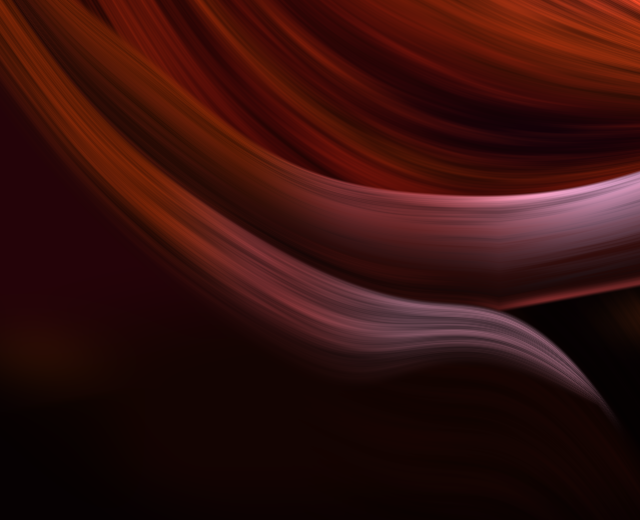
Write a WebGL 1 fragment shader that draws this texture.

```glsl
precision highp float;
// Wind-carved sandstone: two lit ledges sweep down to the right beneath a
// striped hollow. Spline contours bound each layer; stretched gradient noise,
// measured between neighbouring contours, lays the grain along the rock.

uniform vec2 u_resolution;

const vec3 RUST = vec3(0.46, 0.135, 0.02);
const vec3 EMBER = vec3(0.60, 0.19, 0.05);
const vec3 BLOOD = vec3(0.23, 0.025, 0.02);
const vec3 PLUM = vec3(0.08, 0.005, 0.03);
const vec3 ROSE = vec3(0.48, 0.19, 0.20);
const vec3 LILAC = vec3(0.70, 0.50, 0.62);
const vec3 MAUVE = vec3(0.42, 0.28, 0.33);
const vec3 UMBER = vec3(0.13, 0.03, 0.025);
const vec3 WINE = vec3(0.14, 0.012, 0.03);
const vec3 SOIL = vec3(0.075, 0.014, 0.006);
const vec3 BLACK = vec3(0.022, 0.003, 0.006);
const float EDGE = 0.005;       // softness of the rock contours
const float GRAIN = 0.75;       // contrast of the strata

float bump(float x, float center, float width) {
  float t = (x - center) / width;
  return exp(-t * t);
}

vec2 gradient(vec2 cell) {
  float a = 6.2832 * fract(sin(dot(cell, vec2(127.1, 311.7))) * 43758.5);
  return vec2(cos(a), sin(a));
}

float gradientNoise(vec2 p) {
  vec2 i = floor(p), f = fract(p);
  vec2 u = f * f * f * (f * (f * 6.0 - 15.0) + 10.0);
  vec2 e = vec2(1.0, 0.0);
  float lo = mix(dot(gradient(i), f), dot(gradient(i + e), f - e), u.x);
  float hi = mix(dot(gradient(i + e.yx), f - e.yx), dot(gradient(i + 1.0), f - 1.0), u.x);
  return mix(lo, hi, u.y);
}

// Layered grain, long in x and thin across the stratum
float strata(float x, float across, float freq) {
  vec2 p = vec2(x * 2.5, across * freq);
  float sum = 0.0, amp = 0.8;
  for (int i = 0; i < 4; i++) {
    sum += amp * gradientNoise(p);
    p = p * vec2(1.6, 2.1) + 17.3;
    amp *= 0.66;
  }
  return sum;
}

// Cubic B-spline weights and curve; knots are 1/9 apart, the second at x = 0
vec4 weights(vec4 d) {
  d = abs(d);
  vec4 o = max(2.0 - d, 0.0), n = max(1.0 - d, 0.0);
  return (o * o * o - 4.0 * n * n * n) / 6.0;
}

float contour(float x, vec4 a, vec4 b, vec4 c) {
  vec4 t = x * 9.0 + 1.0 - vec4(0.0, 1.0, 2.0, 3.0);
  return dot(a, weights(t)) + dot(b, weights(t - 4.0)) + dot(c, weights(t - 8.0));
}

// Dim floor below the ledges
vec3 groundColor(float x, float d, float ledge) {
  vec3 col = mix(WINE, SOIL, smoothstep(0.55, 0.8, d + 0.25 * x));
  col += vec3(0.075, 0.04, 0.0) * bump(x, 0.03, 0.12) * bump(d, 0.69, 0.07);
  float shelf = 0.785 - 0.23 * x;
  col *= 1.0 - 0.3 * smoothstep(0.0, 0.02, d - shelf) * (1.0 - smoothstep(0.1, 0.25, x));
  col = mix(col, BLACK, 1.0 - smoothstep(-0.12, 0.2, x - 0.9 * (d - 0.76)));
  col = mix(col, BLACK, smoothstep(0.88, 1.03, d) * 0.6);
  col = mix(col, BLACK, smoothstep(0.76, 0.85, x) * (1.0 - smoothstep(-0.03, 0.06, d - ledge)));
  col += vec3(0.13, 0.055, 0.015) * bump(x, 1.02, 0.07) * bump(d, 0.61, 0.05);
  float grain = strata(x, d - ledge, 22.0);
  return col * (1.0 + 0.5 * grain * smoothstep(0.4, 0.8, x));
}

// Striped hollow; v is 0 on the overhang line and 1 on the inner rib
vec3 hollowColor(float x, float d, float v) {
  float grain = strata(x, v, 5.0);
  vec3 col = mix(BLOOD, PLUM, bump(x, 0.85, 0.24) * bump(v, 0.5, 0.42));
  float lit = 0.8 * bump(v, 0.94, 0.12) * (1.0 - 0.55 * smoothstep(0.6, 0.85, x));
  lit += 0.35 * bump(v, 0.55, 0.12) * (1.0 - smoothstep(0.45, 0.7, x));
  lit += 0.35 * bump(x, 0.16, 0.13);
  col = mix(col, RUST, clamp(lit + 0.25 * grain, 0.0, 1.0) * 0.85);
  float roof = 1.0 - smoothstep(-0.75, 0.3, v + 0.25 * grain);
  col = mix(col, mix(RUST, EMBER, smoothstep(0.6, 1.0, x)), roof * 0.85);
  col += vec3(0.10, 0.03, 0.06) * bump(x, 1.0, 0.2) * bump(d, 0.0, 0.04);
  return col * (1.0 + GRAIN * grain);
}

// Upper ledge; s runs from its crest (0) to its foot (1)
vec3 upperLedgeColor(float x, float s) {
  float grain = strata(x, s + 0.12 * x, 7.0);
  vec3 crest = mix(RUST * 0.82, ROSE, smoothstep(0.36, 0.56, x));
  crest = mix(crest, LILAC, smoothstep(0.62, 0.98, x));
  float shade = smoothstep(0.05, 0.85, s + 0.3 * grain);
  vec3 col = mix(crest, UMBER, shade * mix(0.72, 1.0, smoothstep(0.2, 0.5, x)));
  col *= 1.0 + GRAIN * grain;
  col += LILAC * 0.25 * bump(s, 0.03, 0.05) * smoothstep(0.5, 0.9, x);
  return col + ROSE * 0.6 * bump(s, 0.98, 0.05) * smoothstep(0.72, 0.86, x);
}

// Lower ledge; s runs from its crest (0) to its fading underside (1)
vec3 lowerLedgeColor(float x, float s) {
  vec3 col = mix(RUST * 0.9, ROSE * 0.9, smoothstep(0.22, 0.42, x));
  col = mix(col, MAUVE, smoothstep(0.42, 0.66, x));
  float shade = smoothstep(0.15, 0.95, s) * mix(0.75, 0.4, smoothstep(0.4, 0.7, x));
  col = mix(col, UMBER, shade);
  return col * (0.95 + GRAIN * strata(x, s, 6.0)) * (0.75 + 0.25 * smoothstep(0.0, 0.15, s));
}

void main() {
  vec2 uv = gl_FragCoord.xy / u_resolution;
  float x = uv.x, d = 1.0 - uv.y;   // d is depth below the top

  float roof = contour(x, vec4(-1.15, -0.92, -0.68, -0.46), vec4(-0.26, -0.08, 0.03, 0.10), vec4(0.155, 0.185, 0.20, 0.21));
  float rib = contour(x, vec4(-0.83, -0.60, -0.38, -0.15), vec4(0.05, 0.185, 0.28, 0.339), vec4(0.36, 0.351, 0.325, 0.29));
  float upper = contour(x, vec4(-0.27, -0.13, 0.0, 0.10), vec4(0.225, 0.315, 0.36, 0.375), vec4(0.38, 0.367, 0.332, 0.28));
  float lower = contour(x, vec4(-0.24, -0.035, 0.165, 0.303), vec4(0.403, 0.488, 0.552, 0.585), vec4(0.582, 0.67, 0.86, 1.1));
  float under = contour(x, vec4(0.02, 0.21, 0.38, 0.513), vec4(0.618, 0.703, 0.757, 0.70), vec4(0.695, 0.755, 0.82, 0.90));
  float foot = min(lower, 0.6 - 0.22 * (x - 0.77));

  // Layers from the floor upward
  vec3 col = groundColor(x, d, lower);
  float s = (d - lower) / max(under - lower, 0.03);
  float mask = smoothstep(-EDGE, EDGE, d - lower) * (1.0 - smoothstep(0.5, 1.08, s));
  mask *= 1.0 - smoothstep(0.88, 0.98, x);
  col = mix(col, lowerLedgeColor(x, s), mask);

  s = (d - upper) / max(foot - upper, 0.03);
  col = mix(col, upperLedgeColor(x, s), 1.0 - smoothstep(-EDGE, EDGE, d - foot));

  float v = (d - roof) / max(rib - roof, 0.03);
  float hollowSoft = EDGE * mix(3.0, 0.7, smoothstep(0.2, 0.5, x));
  col = mix(col, hollowColor(x, d, v), 1.0 - smoothstep(-hollowSoft, hollowSoft, d - upper));

  gl_FragColor = vec4(clamp(col, 0.0, 1.0), 1.0);
}
```
